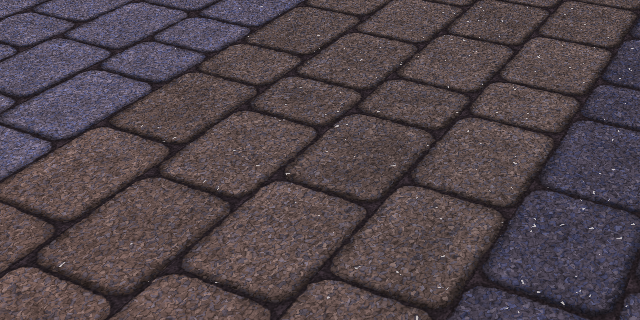
A Shadertoy shader for this texture:

```glsl
// Worn paving of rounded blocks seen in perspective: a brown band between bluish borders.
// Two vanishing points turn the canvas into a ground plane, split into staggered columns
// of long and short blocks; cellular grit, bevels and pale glints give the stone surface.

const vec2  VANISH_FAR   = vec2(2.680, 2.021);  // columns of blocks meet here
const float VANISH_LEFT  = -4.167;              // cross joints meet here, same height
const float COLUMN_WIDTH = 0.262;
const float COLUMN_SHIFT = 2.434;
const float LONG_BLOCK   = 0.66;
const float SHORT_BLOCK  = 0.425;
const float FIRST_SHORT  = 4.08;                // where column 0 has its short block
const float STAGGER      = 0.225;               // shift from column to column
const float DEPTH_SCALE  = 2.1;                 // column widths per unit of depth
const float JOINT        = 0.018;
const float CORNER       = 0.18;
const vec2  GRIT_SCALE   = vec2(44.0, 32.0);
const float GLINT_RATE   = 0.0045;

const vec3 BROWN      = vec3(0.352, 0.292, 0.283);
const vec3 WARM_BROWN = vec3(0.388, 0.306, 0.288);
const vec3 LAVENDER   = vec3(0.358, 0.325, 0.388);
const vec3 SLATE      = vec3(0.262, 0.238, 0.288);
const vec3 COOL_GRAIN = vec3(0.900, 1.000, 1.180);
const vec3 MORTAR     = vec3(0.165, 0.134, 0.154);
const vec3 GLINT      = vec3(0.850, 0.820, 0.800);

// Integer hash of a lattice point
float hash(vec2 p) {
    uvec2 q = uvec2(ivec2(floor(p)));
    uint h = q.x * 73857u + q.y * 919393u;
    h = (h ^ (h >> 15)) * 739397u;
    h = (h ^ (h >> 13)) * 668265u;
    h ^= h >> 16;
    return float(h & 65535u) / 65536.0;
}

float noise(vec2 p) {
    vec2 i = floor(p), f = fract(p);
    f = f * f * (3.0 - 2.0 * f);
    return mix(mix(hash(i), hash(i + vec2(1, 0)), f.x),
               mix(hash(i + vec2(0, 1)), hash(i + vec2(1, 1)), f.x), f.y);
}

// Nearest grain: x = distance, y = random tone, z = second random value
vec3 grit(vec2 p) {
    vec2 cell = floor(p);
    vec3 nearest = vec3(9.0);
    for (int j = -1; j <= 1; j++) {
        for (int i = -1; i <= 1; i++) {
            vec2 id = cell + vec2(i, j);
            vec2 seed = id + vec2(hash(id + 307.0), hash(id + 711.0));
            float d = length(p - seed);
            if (d < nearest.x) nearest = vec3(d, hash(id + 1901.0), hash(id + 2503.0));
        }
    }
    return nearest;
}

float roundedBox(vec2 p, vec2 halfSize, float radius) {
    vec2 q = abs(p) - halfSize + radius;
    return length(max(q, 0.0)) + min(max(q.x, q.y), 0.0) - radius;
}

void mainImage(out vec4 fragColor, in vec2 fragCoord) {
    // Ground plane: x counts columns leftwards, y is depth
    vec2 p = fragCoord / iResolution.y;
    float drop = VANISH_FAR.y - p.y;
    float across = (VANISH_FAR.x - p.x) / (COLUMN_WIDTH * drop) - COLUMN_SHIFT;
    float depth = (p.x - VANISH_LEFT) / drop;
    vec2 plane = vec2(across, depth * DEPTH_SCALE);
    float pixel = 1.0 / (iResolution.y * COLUMN_WIDTH * drop);

    // Block layout: a run of short blocks (one, but two or none in the border), then long
    float column = floor(across);
    float shorts = column == 4.0 ? 2.0 : (column == 5.0 ? 0.0 : 1.0);
    float start = FIRST_SHORT - STAGGER * column
                + 0.44 * (step(2.5, column) + step(4.5, column));
    float run = shorts * SHORT_BLOCK;
    float along = depth - start;
    bool isShort = along > 0.0 && along < run;
    float size = isShort ? SHORT_BLOCK : LONG_BLOCK;
    along -= along < run && !isShort ? 0.0 : (isShort ? 0.0 : run);
    float row = floor(along / size);
    vec2 local = vec2(across - column - 0.5, (along - (row + 0.5) * size) * DEPTH_SCALE);
    vec2 halfSize = vec2(0.5, 0.5 * size * DEPTH_SCALE) - JOINT;
    float tone = hash(vec2(column, row + (isShort ? 50.0 : 0.0)) + 20.0);

    // Worn outline
    float edge = roundedBox(local, halfSize, CORNER);
    edge += 0.024 * (noise(plane * 14.0) - 0.5) + 0.014 * (noise(plane * 45.0) - 0.5);
    float block = 1.0 - smoothstep(-1.5 * pixel, 1.5 * pixel, edge);

    // Block colour: band, light falloff and tone of each block
    vec3 brown = mix(WARM_BROWN, BROWN, smoothstep(0.0, 1.1, 0.5 * p.x + 0.6 * p.y));
    vec3 stone = column < 0.0 ? SLATE : (column > 3.0 ? LAVENDER : brown);
    stone *= 0.95 + 0.10 * tone;
    stone *= 0.92 + 0.16 * noise(plane * 5.0);

    // Grit: irregular grains, some cooler, with dark pits between them
    vec2 warp = vec2(noise(plane * 31.0), noise(plane * 31.0 + 90.0)) - 0.5;
    vec3 grain = grit(plane * GRIT_SCALE + 1.6 * warp);
    float fine = noise(plane * GRIT_SCALE * 1.9);
    stone *= 0.77 + 0.34 * grain.y + 0.26 * fine;
    stone *= 1.0 - 0.34 * smoothstep(0.35, 0.85, grain.x);
    stone *= mix(vec3(1.0), COOL_GRAIN, smoothstep(0.6, 0.9, grain.z));
    stone += 0.06 * smoothstep(0.86, 1.0, grain.y);

    // Bevel: front and right flanks fall into shade, the far rim catches light
    vec2 facing = local / halfSize;
    float rim = smoothstep(-0.10, 0.0, edge);
    float shade = clamp(0.5 - 0.42 * facing.y - 0.22 * facing.x, 0.0, 1.0);
    stone *= 1.0 - rim * mix(0.05, 0.55, shade);
    stone *= 1.0 + 0.08 * smoothstep(-0.3, -0.08, edge) * (1.0 - rim) * (1.0 - shade);

    // Scattered pale glints, denser to the right
    float rate = GLINT_RATE * mix(0.25, 1.5, smoothstep(0.5, 1.4, p.x));
    float glint = step(1.0 - rate, grain.z) * (1.0 - smoothstep(0.25, 0.55, grain.x));
    stone = mix(stone, GLINT, 0.85 * glint);

    // Gritty mortar, darkest right beside the blocks
    vec3 mortar = MORTAR * (0.65 + 0.6 * fine) * (0.8 + 0.5 * smoothstep(0.0, 0.08, edge));
    fragColor = vec4(mix(mortar, stone, block), 1.0);
}
```
